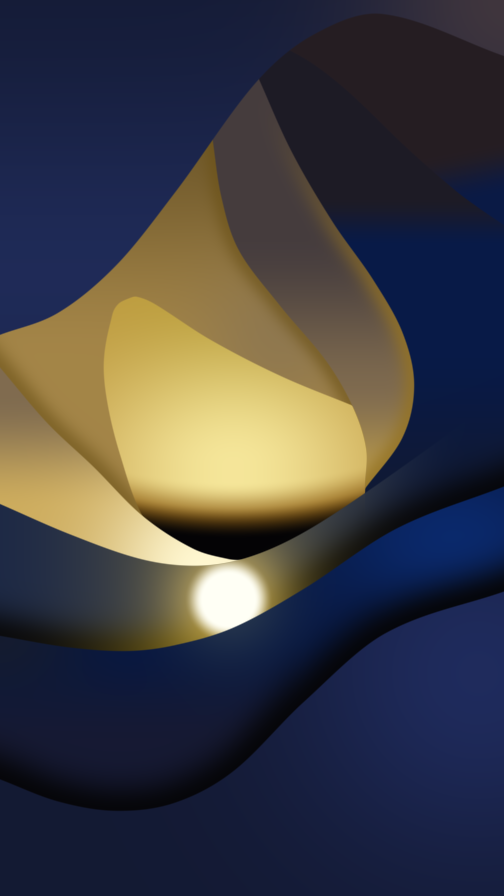
Give the GLSL for this background, as a WebGL 2 fragment shader.

```glsl
#version 300 es
precision highp float;

uniform vec2 u_resolution;
out vec4 fragColor;

const int KNOTS = 8;
const float CANVAS_HEIGHT = 7.68;

float knotSlope(vec2 k[KNOTS], int i) {
  vec2 span = k[min(i + 1, KNOTS - 1)] - k[max(i - 1, 0)];
  return span.y / span.x;
}

// Hermite curve through the knots, straight beyond both ends
float spline(float t, vec2 k[KNOTS]) {
  int i = 0;
  for (int j = 1; j < KNOTS - 1; j++) if (t > k[j].x) i = j;
  float inside = clamp(t, k[0].x, k[KNOTS - 1].x);
  float w = k[i + 1].x - k[i].x;
  float u = (inside - k[i].x) / w;
  float m0 = knotSlope(k, i), m1 = knotSlope(k, i + 1);
  float s = u * u * (3.0 - 2.0 * u);
  float bend = w * u * (1.0 - u) * (m0 * (1.0 - u) - m1 * u);
  return mix(k[i].y, k[i + 1].y, s) + bend + (t - inside) * (t < k[0].x ? m0 : m1);
}

// Approximate distance to a curve, positive on its lower side
float below(vec2 p, vec2 k[KNOTS]) {
  const float e = 0.01;
  float slope = (spline(p.x + e, k) - spline(p.x - e, k)) / (2.0 * e);
  return (spline(p.x, k) - p.y) / sqrt(1.0 + slope * slope);
}

float cover(float d, float px) { return smoothstep(-px, px, d); }

float bell(float d, float width) { return exp(-d * d / (width * width)); }

vec3 backdrop(vec2 p) {
  vec3 c = mix(vec3(0.075, 0.10, 0.20), vec3(0.12, 0.165, 0.34), bell(p.y - 5.3, 1.7));
  c = mix(c, vec3(0.125, 0.175, 0.38), 0.9 * bell(length(p - vec2(4.1, 1.9)), 1.6));
  return mix(c, vec3(0.25, 0.21, 0.24), bell(length(p - vec2(4.4, 7.7)), 1.3));
}

vec3 bulbColor(vec2 p) {
  vec3 c = mix(vec3(0.96, 0.90, 0.60), vec3(0.74, 0.63, 0.25), smoothstep(3.7, 5.2, p.y));
  c = mix(vec3(0.75, 0.60, 0.26), c, bell(p.x - 2.0, 1.25));
  float h = p.y - 0.12 * (p.x - 2.0) * (p.x - 2.0);
  c = mix(vec3(0.55, 0.37, 0.08), c, smoothstep(3.16, 3.55, h));
  return mix(vec3(0.015, 0.012, 0.02), c, smoothstep(3.06, 3.34, h));
}

void main() {
  vec2 p = gl_FragCoord.xy * CANVAS_HEIGHT / u_resolution.y;
  float px = CANVAS_HEIGHT / u_resolution.y;

  // Ribbon outlines, y along x
  float crest = below(p, vec2[KNOTS](vec2(0, 4.81), vec2(0.5, 5.0), vec2(1, 5.41), vec2(1.5, 6.03),
    vec2(2.2, 6.98), vec2(2.7, 7.39), vec2(3.28, 7.56), vec2(4.32, 7.2)));
  float fold = below(p, vec2[KNOTS](vec2(2.2, 7.38), vec2(2.46, 7.26), vec2(2.7, 7.12), vec2(3, 6.88),
    vec2(3.5, 6.4), vec2(3.9, 6.05), vec2(4.1, 5.9), vec2(4.32, 5.75)));
  float cradle = below(p, vec2[KNOTS](vec2(0, 4.53), vec2(0.4, 4.06), vec2(0.8, 3.68), vec2(1.22, 3.26),
    vec2(1.65, 2.98), vec2(1.95, 2.89), vec2(2.1, 2.88), vec2(2.6, 2.9)));
  float frontTop = below(p, vec2[KNOTS](vec2(0, 3.36), vec2(0.6, 3.1), vec2(1.2, 2.89), vec2(1.65, 2.83),
    vec2(2.05, 2.88), vec2(2.5, 3.06), vec2(3.05, 3.4), vec2(4.32, 4.3)));
  float frontRim = below(p, vec2[KNOTS](vec2(0, 2.23), vec2(0.6, 2.13), vec2(1.1, 2.1), vec2(1.5, 2.15),
    vec2(2, 2.3), vec2(2.6, 2.63), vec2(3.4, 3.15), vec2(4.32, 3.51)));
  float lowRim = below(p, vec2[KNOTS](vec2(0, 1), vec2(0.5, 0.81), vec2(1, 0.73), vec2(1.5, 0.8),
    vec2(2, 1.07), vec2(2.6, 1.66), vec2(3.3, 2.25), vec2(4.32, 2.61)));
  float bulbTop = below(p, vec2[KNOTS](vec2(0.9, 5.1), vec2(1.12, 5.14), vec2(1.23, 5.12), vec2(1.35, 5.06),
    vec2(1.8, 4.77), vec2(2.4, 4.46), vec2(3.03, 4.2), vec2(3.3, 4.09)));

  // Upright outlines, x along y
  float outer = below(p.yx, vec2[KNOTS](vec2(3.48, 3.12), vec2(3.93, 3.45), vec2(4.38, 3.55), vec2(4.83, 3.45),
    vec2(5.28, 3.2), vec2(5.78, 2.85), vec2(6.38, 2.5), vec2(7, 2.22)));
  float inner = below(p.yx, vec2[KNOTS](vec2(3.53, 3.13), vec2(3.83, 3.14), vec2(4.18, 3.03), vec2(4.58, 2.8),
    vec2(5.06, 2.4), vec2(5.53, 2.05), vec2(5.98, 1.9), vec2(6.5, 1.82)));
  float bulbLeft = below(p.yx, vec2[KNOTS](vec2(3.08, 1.4), vec2(3.26, 1.22), vec2(3.78, 1.03), vec2(4.23, 0.92),
    vec2(4.58, 0.89), vec2(4.93, 0.95), vec2(5.08, 1.02), vec2(5.16, 1.2)));

  // Dark veil and blue hollow
  vec3 veil = mix(vec3(0.04, 0.10, 0.27), vec3(0.145, 0.115, 0.135), smoothstep(5.95, 6.4, p.y - 0.2 * (p.x - 4.0)));
  vec3 hollow = mix(vec3(0.03, 0.10, 0.28), vec3(0.115, 0.105, 0.145), smoothstep(5.55, 6.0, p.y));
  hollow = mix(vec3(0.06, 0.10, 0.21), hollow, smoothstep(3.4, 4.8, p.y));
  vec3 color = mix(veil, hollow, cover(fold, px));

  // Translucent petals
  vec3 petal = mix(vec3(0.50, 0.42, 0.31), vec3(0.27, 0.235, 0.24), smoothstep(4.2, 5.7, p.y));
  petal = mix(petal, vec3(0.72, 0.60, 0.30), smoothstep(4.4, 3.5, p.y));
  petal = mix(petal, vec3(0.58, 0.45, 0.14), 0.75 * bell(outer, 0.11) * smoothstep(7.0, 4.6, p.y));
  color = mix(color, petal, cover(outer, px));
  vec3 sheet = mix(vec3(0.64, 0.52, 0.28), vec3(0.44, 0.35, 0.17), smoothstep(4.6, 6.6, p.y));
  sheet = mix(sheet, vec3(0.53, 0.45, 0.32), 0.7 * bell(length(p - vec2(2.4, 4.8)), 0.7));
  sheet = mix(sheet, vec3(0.42, 0.32, 0.09), 0.6 * max(bell(inner, 0.1), bell(cradle, 0.12)));
  color = mix(color, sheet, cover(inner, px));

  // Glowing bulb and the pale petal under it
  float bulb = cover(bulbTop, px) * cover(-bulbLeft, px) * cover(inner, px);
  color = mix(color, bulbColor(p), bulb);
  vec3 pale = mix(vec3(0.80, 0.67, 0.36), vec3(0.50, 0.42, 0.31), smoothstep(3.3, 4.3, p.y));
  pale = mix(pale, vec3(1.0, 0.97, 0.82), bell(length(p - vec2(1.75, 2.8)), 0.85));
  color = mix(color, pale, cover(cradle, px) * cover(1.0 - step(2.2, p.x) * 2.0, px));

  // Front ribbon with its lit rim and the small sun
  float sunDistance = length(p - vec2(1.96, 2.54));
  vec3 front = mix(vec3(0.10, 0.15, 0.27), vec3(0.34, 0.33, 0.27), bell(p.x - 1.9, 1.15));
  color = mix(color, front, cover(frontTop, px) * smoothstep(4.0, 3.0, p.x));
  vec3 rim = mix(vec3(0.02, 0.02, 0.03), vec3(0.40, 0.33, 0.06), bell(p.x - 1.75, 0.95));
  color = mix(color, rim, 0.9 * bell(frontRim, 0.22));
  float lit = cover(frontTop, px);
  color = mix(color, vec3(0.95, 0.82, 0.42), lit * 0.75 * bell(sunDistance, 0.48));
  color = mix(color, vec3(1.0, 1.0, 0.96), lit * smoothstep(0.38, 0.22, sunDistance));

  // Lower ribbon with its dark rim
  vec3 lower = mix(vec3(0.085, 0.10, 0.20), vec3(0.03, 0.09, 0.25), smoothstep(1.3, 2.2, p.y));
  lower = mix(lower, vec3(0.04, 0.16, 0.42), bell(length((p - vec2(3.9, 3.05)) * vec2(0.7, 1.0)), 0.75));
  lower = mix(lower, vec3(0.09, 0.11, 0.17), 0.8 * smoothstep(1.2, 0.0, p.x) * smoothstep(1.4, 2.2, p.y));
  lower += vec3(0.13, 0.13, 0.05) * bell(sunDistance, 0.5);
  lower = mix(lower, vec3(0.02, 0.02, 0.03), 0.95 * bell(lowRim, 0.24));
  color = mix(color, lower, cover(frontRim, px));

  float fabric = cover(crest, px) * cover(-lowRim, px);
  fragColor = vec4(mix(backdrop(p), color, fabric), 1.0);
}
```
